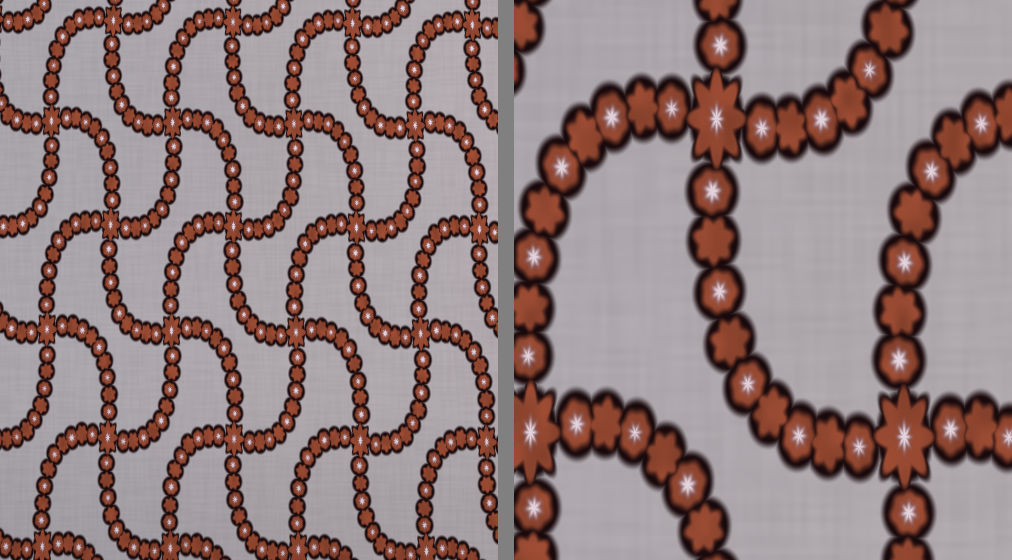
Left, the full canvas; right, a detail of the centre.
Reproduce this pattern procedurally as a Shadertoy shader.

```glsl
const vec3 CLOTH = vec3(0.675, 0.652, 0.672);
const vec3 INK = vec3(0.095, 0.035, 0.045);
const vec3 RUST = vec3(0.57, 0.275, 0.185);
const vec3 PEARL = vec3(0.88, 0.82, 0.86);
const vec3 LILAC = vec3(0.56, 0.43, 0.47);

const vec2 CELL_WIDTH = vec2(0.1068, 0.0080);   // at the top, growth downward
const vec2 COLUMN_START = vec2(0.2025, -0.0135);
const vec2 ROW_RATE = vec2(5.59, -0.294);
const float ROW_TOP = 0.038;
const float ROW_TILT = 0.012;

const vec2 BEND_A = vec2(-0.10, 0.75);          // control points of a strand
const vec2 BEND_B = vec2(0.20, 1.15);
const int BEADS = 9;
const float BEAD_STEP = 0.09;
const float EVEN_PACE = 0.038;
const vec2 BEAD_SIZE = vec2(0.081, 0.094);      // along and across the strand
const vec2 STRETCH = vec2(1.0, 1.25);
const float OUTLINE = 0.036;
const float NODE_SIZE = 0.132;
const float SOFT = 0.019;
const float TAU = 6.2831853;

float hash(vec2 p) {
    return fract(sin(dot(p, vec2(127.1, 311.7))) * 43758.545);
}

float noise(vec2 p) {
    vec2 i = floor(p), f = fract(p);
    f = f * f * (3.0 - 2.0 * f);
    return mix(mix(hash(i), hash(i + vec2(1, 0)), f.x),
               mix(hash(i + vec2(0, 1)), hash(i + vec2(1, 1)), f.x), f.y);
}

// Slightly skewed cloth: canvas position to lattice cells.
vec2 toLattice(vec2 p) {
    float down = 1.0 - p.y - ROW_TOP;
    float u = (p.x - COLUMN_START.x - COLUMN_START.y * down)
            / (CELL_WIDTH.x + CELL_WIDTH.y * down);
    float d = down - ROW_TILT * (p.x - 0.31);
    return vec2(u, -d * (ROW_RATE.x + ROW_RATE.y * d));
}

// Distances packed as x: ink, y: rust, z: pearl.
vec3 bead(vec2 e, float seed, bool pearly) {
    vec2 size = BEAD_SIZE * (0.95 + 0.12 * seed);
    float r = length(e / size);
    float a = atan(e.y, e.x);
    float body = (r - 1.0) * size.x;
    float lobes = cos(a * 7.0 + seed * TAU);
    float rust = body - (pearly ? 0.004 : 0.010) * lobes;
    float pearl = pearly ? length(e) - 0.037 - 0.012 * seed - 0.006 * lobes : 1.0;
    return vec3(body - OUTLINE, rust, pearl);
}

// One beaded strand joins opposite corners of each cell.
vec3 strand(vec2 g, vec2 cell) {
    vec2 odd = mod(cell, 2.0);
    vec2 side = 1.0 - 2.0 * odd;
    vec2 q = (g - cell - odd) * side;
    if (side.x * side.y > 0.0) q = 1.0 - q;
    vec3 d = vec3(1.0);
    for (int i = 0; i < BEADS; i++) {
        float s = 0.5 + BEAD_STEP * float(i - BEADS / 2);
        float t = s - EVEN_PACE * sin(TAU * s), k = 1.0 - t;
        vec2 center = 3.0 * k * k * t * BEND_A + 3.0 * k * t * t * BEND_B + t * t * t;
        vec2 slope = k * k * BEND_A + 2.0 * k * t * (BEND_B - BEND_A)
                   + t * t * (1.0 - BEND_B);
        vec2 along = normalize(slope * STRETCH);
        float seed = hash(cell + float(i) * 0.37);
        vec2 wobble = 0.012 * (vec2(seed, hash(cell.yx + float(i) * 0.71)) - 0.5);
        vec2 r = (q - center + wobble) * STRETCH;
        vec2 e = vec2(dot(r, along), dot(r, vec2(-along.y, along.x)));
        d = min(d, bead(e, seed, i % 2 == 0));
    }
    return d;
}

// Eight-petal flower where strands meet.
vec3 flower(vec2 g) {
    vec2 a = g - 2.0 * round(g * 0.5);
    vec2 b = g - 1.0 - 2.0 * round((g - 1.0) * 0.5);
    vec2 n = dot(a, a) < dot(b, b) ? a : b;
    float r = length(n), petals = cos(8.0 * atan(n.y, n.x));
    float rust = r - NODE_SIZE - 0.027 * petals;
    return vec3(min(rust - 0.025, r - NODE_SIZE - 0.015), rust,
                length(n * STRETCH.yx) - 0.046 - 0.008 * petals);
}

void mainImage(out vec4 fragColor, in vec2 fragCoord) {
    vec2 p = fragCoord / iResolution.y;
    vec2 g = toLattice(p);

    // Strands overhang their cells, so visit the four nearest.
    vec3 d = flower(g);
    vec2 base = floor(g - 0.5);
    for (int k = 0; k < 4; k++)
        d = min(d, strand(g, base + vec2(k % 2, k / 2)));

    // Cloth with faint threads and uneven light.
    float weave = noise(p * vec2(25.0, 260.0)) + noise(p * vec2(260.0, 25.0)) - 1.0;
    float light = 0.98 + 0.05 * noise(p * 2.5) - 0.05 * smoothstep(0.35, 0.0, p.y);
    vec3 color = CLOTH + 0.022 * weave + vec3(0.012, 0.0, -0.008) * (p.x - 0.45);

    // Printed layers.
    float edge = max(SOFT, 1.0 / (iResolution.y * CELL_WIDTH.x));
    vec3 ink = 1.0 - smoothstep(-edge, edge, d);
    vec3 rust = RUST * (0.9 + 0.2 * noise(g * 14.0));
    color = mix(color, INK, ink.x);
    color = mix(color, rust, ink.y);
    color = mix(color, LILAC, 0.7 * ink.z);
    color = mix(color, PEARL, 1.0 - smoothstep(-edge, edge, d.z + 0.018));
    fragColor = vec4(color * light, 1.0);
}
```
